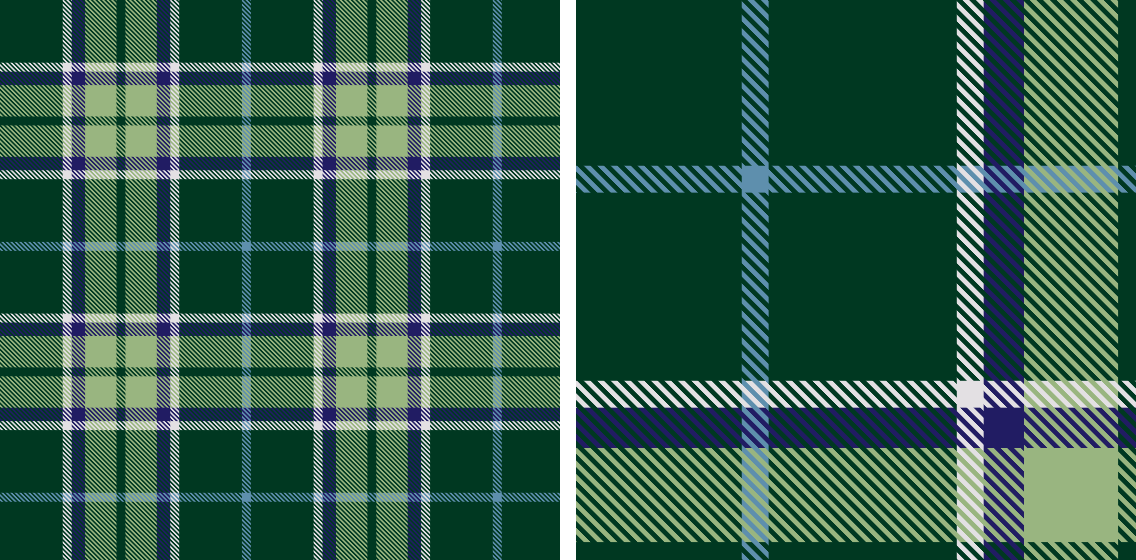
Left, the full canvas; right, a detail of the centre.
Reproduce this pattern procedurally as a WebGL 1 fragment shader.

```glsl
precision highp float;

// Woven tartan: one mirrored sequence of coloured threads is used for both
// the warp (across) and the weft (down), and a diagonal 2/2 twill decides
// which of the two lies on top at each point of the cloth.

uniform vec2 u_resolution;

const float THREADS = 500.0;      // threads across the canvas
const float SETT = 224.0;         // threads in one full repeat
const float SETT_CENTRE = 108.0;  // thread on which the sett mirrors
const float TWILL = 4.0;          // threads per twill diagonal

const vec3 FOREST = vec3(0.00, 0.22, 0.13);
const vec3 SAGE   = vec3(0.60, 0.71, 0.50);
const vec3 NAVY   = vec3(0.13, 0.11, 0.39);
const vec3 WHITE  = vec3(0.89, 0.88, 0.89);
const vec3 SKY    = vec3(0.37, 0.56, 0.68);

// Antialiased step: 0 below the edge, 1 above it, ramped over the blur width.
float softStep(float edge, float value, float blur) {
  return clamp((value - edge) / blur + 0.5, 0.0, 1.0);
}

// Distance in threads from the nearest mirror line of the sett.
float mirrorDistance(float thread) {
  return abs(mod(thread - SETT_CENTRE + 0.5 * SETT, SETT) - 0.5 * SETT);
}

// Yarn colour at a thread position, from the mirror line outwards.
vec3 yarnColour(float thread, float blur) {
  float d = mirrorDistance(thread);
  vec3 colour = FOREST;
  colour = mix(colour, SAGE,   softStep(4.0, d, blur));
  colour = mix(colour, NAVY,   softStep(32.0, d, blur));
  colour = mix(colour, WHITE,  softStep(44.0, d, blur));
  colour = mix(colour, FOREST, softStep(52.0, d, blur));
  return mix(colour, SKY,      softStep(108.0, d, blur));
}

// Share of the warp on top: equal diagonal ribs falling to the right.
float warpOnTop(vec2 thread, float blur) {
  float rib = abs(mod(thread.x - thread.y, TWILL) - 0.5 * TWILL);
  return softStep(0.25 * TWILL, rib, blur);
}

void main() {
  // Thread coordinates, counted from the upper left corner.
  vec2 uv = gl_FragCoord.xy / u_resolution;
  vec2 thread = THREADS * vec2(uv.x, 1.0 - uv.y);
  float blur = THREADS / min(u_resolution.x, u_resolution.y);

  vec3 warp = yarnColour(thread.x, blur);
  vec3 weft = yarnColour(thread.y, blur);
  gl_FragColor = vec4(mix(weft, warp, warpOnTop(thread, blur)), 1.0);
}
```
